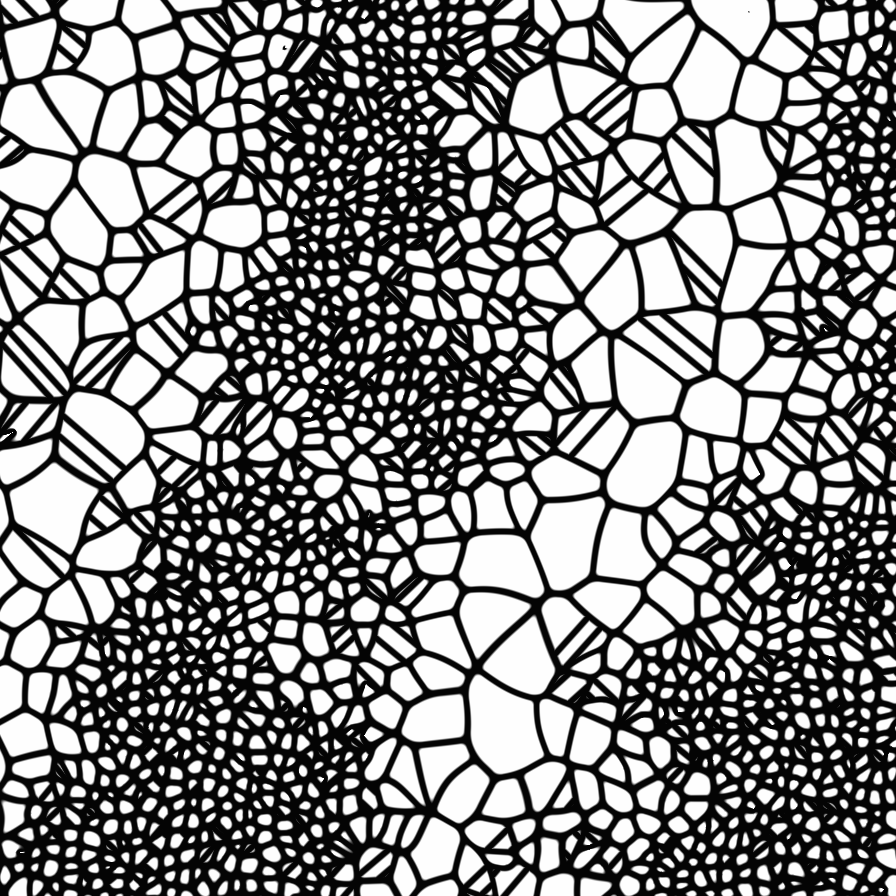
Reproduce this pattern procedurally as a Shadertoy shader.

```glsl
// Draws a black and white network of rounded grains whose size varies across the canvas, with twin bands.

vec3 hash3(vec2 p) {
    vec3 q = vec3(dot(p, vec2(127.1, 311.7)), dot(p, vec2(269.5, 183.3)), dot(p, vec2(419.2, 371.9)));
    return fract(sin(q) * 43758.5453);
}

// Grain level wanted at a place: 0 is coarse, 3 is fine
float fineness(vec2 p) {
    float coarseCentre = mix(0.55, 0.74, smoothstep(0.25, 0.55, p.y));
    float bands = -1.35 * cos(9.7 * (p.x - coarseCentre));
    float patches = 0.8 * sin(17.0 * p.x + 9.0 * p.y) * sin(19.0 * p.y - 6.0 * p.x + 1.0);
    return 2.2 + bands + patches + 0.9 * (1.0 - smoothstep(0.0, 0.3, p.y));
}

// Candidate i near p, as site.xy, size and weight; size is 0 where the level is not wanted
vec4 grain(int i, vec2 p) {
    float level = float(i / 25);
    float size = 0.085 * pow(0.6, level);
    vec2 cell = floor(p / size) + vec2(i % 5, (i / 5) % 5) - 2.0;
    vec3 h = hash3(cell + 57.0 * level);
    vec2 site = (cell + 0.1 + 0.8 * h.xy) * size;
    float wanted = floor(clamp(fineness(site) + 0.6 * (h.z - 0.5), 0.0, 3.9));
    float kept = 1.0 - step(0.5, abs(wanted - level));
    return vec4(site, size * kept, 0.28 * size * fract(h.z * 7.0));
}

float smoothMin(float a, float b, float k) {
    float h = max(k - abs(a - b), 0.0) / k;
    return min(a, b) - 0.25 * k * h * h;
}

// Distance to the straight twin lines that cross some grains
float twinDistance(vec2 p, vec4 g) {
    vec3 h = hash3(floor(g.xy * 4096.0) * 0.37);
    if (h.x > 0.3) return 1.0;
    float angle = (h.y < 0.5 ? 0.785 : 2.356) + 0.25 * (h.z - 0.5);
    float across = dot(p - g.xy, vec2(cos(angle), sin(angle)));
    float offset = (fract(h.z * 13.0) - 0.5) * 0.5 * g.z;
    return abs(abs(across - offset) - 0.007 - 0.006 * fract(h.y * 9.0));
}

void mainImage(out vec4 fragColor, in vec2 fragCoord) {
    vec2 uv = fragCoord / iResolution.y;
    vec2 p = uv + 0.005 * sin(30.0 * uv.yx + vec2(0.0, 2.0) + 2.0 * sin(11.0 * uv));

    // Nearest grain by weighted distance
    vec4 nearest = vec4(0.0);
    float nearestDist = 10.0;
    for (int i = 0; i < 100; i++) {
        vec4 g = grain(i, p);
        float d = distance(p, g.xy) - g.w;
        if (g.z > 0.0 && d < nearestDist) {
            nearestDist = d;
            nearest = g;
        }
    }

    // Rounded distance to the curved borders with the other grains
    vec2 ownDir = (p - nearest.xy) / max(distance(p, nearest.xy), 1e-5);
    float border = 1.0;
    for (int i = 0; i < 100; i++) {
        vec4 g = grain(i, p);
        if (g.z == 0.0 || distance(g.xy, nearest.xy) < 1e-5) continue;
        float d = distance(p, g.xy);
        float slope = length((p - g.xy) / max(d, 1e-5) - ownDir);
        border = smoothMin(border, (d - g.w - nearestDist) / max(slope, 1e-3), 0.005);
    }

    // Ink lines on paper
    float line = min(border, twinDistance(uv, nearest));
    float paper = smoothstep(0.0022, 0.0049, line);
    fragColor = vec4(vec3(mix(0.015, 0.995, paper)), 1.0);
}
```
